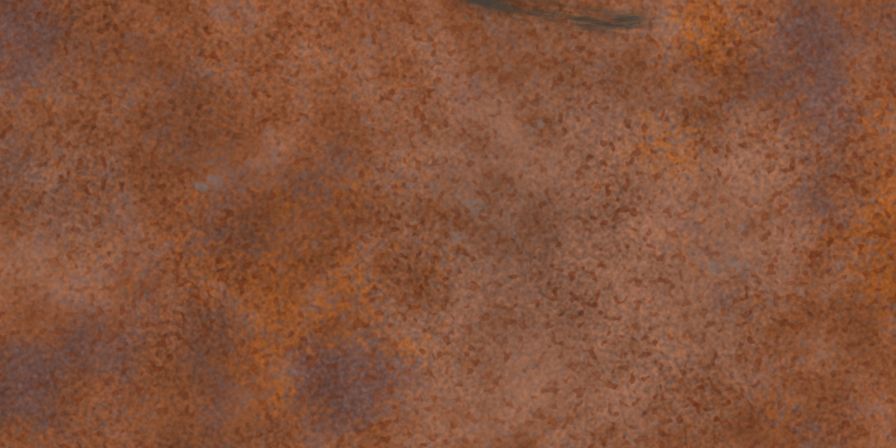
Write a Shadertoy shader that draws this texture.

```glsl
const vec3 RUST = vec3(0.540, 0.318, 0.200);
const vec3 DUSTY = vec3(0.540, 0.365, 0.280);
const vec3 UMBER = vec3(0.365, 0.255, 0.235);
const vec3 OXIDE = vec3(0.440, 0.210, 0.110);
const vec3 ORANGE = vec3(0.670, 0.355, 0.120);
const vec3 ASH = vec3(0.450, 0.350, 0.325);
const vec3 STEEL = vec3(0.490, 0.435, 0.420);
const vec3 TEAL = vec3(0.230, 0.235, 0.215);
const float CLOUD_SCALE = 2.4;
const float BLOTCH_SCALE = 9.0;
const float FLECK_SCALE = 44.0;
const float GRAIN_SCALE = 76.0;
const float CLOUD_CONTRAST = 0.20;
const float BLOTCH_CONTRAST = 0.16;
const float GRAIN_CONTRAST = 0.13;
const mat2 TILT = mat2(0.82, -0.57, 0.57, 0.82);
const mat2 GRAIN_TILT = mat2(0.89, 0.45, -0.45, 0.89);

vec2 hashGradient(ivec2 cell) {
    uvec2 u = uvec2(cell + 4096);
    uint h = u.x * 668265u + u.y * 374761u;
    h = (h ^ (h >> 13)) * 974711u;
    h = (h ^ (h >> 15)) * 739391u;
    h ^= h >> 16;
    float angle = float(h & 65535u) / 65536.0 * 6.28319;
    return vec2(cos(angle), sin(angle));
}

float gradientNoise(vec2 p) {
    ivec2 i = ivec2(floor(p));
    vec2 f = fract(p);
    vec2 w = f * f * f * (f * (f * 6.0 - 15.0) + 10.0);
    float a = dot(hashGradient(i), f);
    float b = dot(hashGradient(i + ivec2(1, 0)), f - vec2(1, 0));
    float c = dot(hashGradient(i + ivec2(0, 1)), f - vec2(0, 1));
    float d = dot(hashGradient(i + ivec2(1, 1)), f - vec2(1, 1));
    return 1.4 * mix(mix(a, b, w.x), mix(c, d, w.x), w.y);
}

float fbm(vec2 p) {
    float sum = 0.0, amplitude = 0.55;
    for (int i = 0; i < 5; i++) {
        sum += amplitude * gradientNoise(p);
        p = mat2(1.6, 1.2, -1.2, 1.6) * p + 17.3;
        amplitude *= 0.55;
    }
    return sum;
}

float blob(vec2 p, vec2 centre, vec2 radius) {
    vec2 d = (p - centre) / radius;
    return exp(-dot(d, d));
}

void mainImage(out vec4 fragColor, in vec2 fragCoord) {
    vec2 p = fragCoord / iResolution.y;
    p.x += 1.0 - 0.5 * iResolution.x / iResolution.y;

    // Clouds lean up to the right, grain is turned off the pixel axes
    vec2 q = TILT * p;
    vec2 g = GRAIN_TILT * p;
    float cloud = fbm(q * CLOUD_SCALE + 3.7);
    float blotch = fbm(p * BLOTCH_SCALE + 21.0);
    float fleck = gradientNoise(g * FLECK_SCALE + 0.8 * blotch)
                + 0.7 * gradientNoise(p.yx * FLECK_SCALE * 1.7 + 40.0);
    float speck = gradientNoise(q * FLECK_SCALE * 1.1 + 70.0)
                + 0.6 * gradientNoise(g * FLECK_SCALE * 2.1 + 15.0);
    float grain = gradientNoise(q * GRAIN_SCALE + 9.0)
                + 0.7 * gradientNoise(g * GRAIN_SCALE * 1.6 + 5.0);

    // Dusty centre and right, raw rust elsewhere, mixed down to the specks
    float dust = 1.1 * blob(p, vec2(1.3, 0.45), vec2(0.5, 0.5)) - 0.42
               + 0.6 * blob(p, vec2(0.12, 0.6), vec2(0.25, 0.3));
    dust += 0.6 * cloud + 0.7 * blotch + 0.25 * speck;
    vec3 col = mix(RUST, DUSTY, smoothstep(-0.45, 0.45, dust));

    // Dark stains with ragged borders
    float stain = 0.65 * blob(p, vec2(0.78, 0.13), vec2(0.16, 0.14))
                + 0.48 * blob(p, vec2(0.40, 0.22), vec2(0.30, 0.13))
                + 0.45 * blob(q, vec2(0.70, 0.34), vec2(0.40, 0.10))
                + 0.55 * blob(p, vec2(1.80, 0.84), vec2(0.16, 0.22))
                + 0.50 * blob(p, vec2(0.02, 0.95), vec2(0.15, 0.25))
                + 0.40 * blob(p, vec2(0.05, 0.08), vec2(0.20, 0.15))
                - 0.25 * blob(p, vec2(1.30, 0.45), vec2(0.45, 0.45));
    stain += 0.8 * fbm(q * CLOUD_SCALE * 1.8 + 60.0) + 0.5 * blotch + 0.12 * speck;
    col = mix(col, UMBER, 0.85 * smoothstep(0.0, 0.85, stain));

    // Fresh orange rust, broken up by the flecks
    float fresh = 0.40 * blob(p, vec2(0.70, 0.32), vec2(0.28, 0.20))
                + 0.45 * blob(p, vec2(1.52, 0.67), vec2(0.09, 0.14))
                + 0.55 * blob(p, vec2(2.00, 0.45), vec2(0.12, 0.25))
                + 0.60 * blob(p, vec2(1.58, 0.95), vec2(0.07, 0.12));
    fresh += 0.5 * fbm(p * 6.0 + 80.0) - 0.28 * speck;
    col = mix(col, ORANGE, 0.6 * smoothstep(0.12, 0.75, fresh));

    // Ashen specks, oxide pits and fine grain, stronger in some patches
    float patchiness = 1.0 + 0.7 * clamp(fbm(p * 4.0 + 50.0), -0.6, 0.6);
    col = mix(col, ASH, 0.35 * smoothstep(0.2, 0.7, speck + 0.5 * blotch));
    col = mix(col, OXIDE, 0.50 * patchiness * smoothstep(0.18, 0.65, fleck - 0.3 * blotch));
    col *= 1.0 + GRAIN_CONTRAST * patchiness * grain
         + BLOTCH_CONTRAST * blotch + CLOUD_CONTRAST * cloud;

    // Bare steel showing through in small scuffs
    float scuff = 0.28 * blob(p, vec2(1.06, 0.49), vec2(0.12, 0.10))
                + 0.28 * blob(p, vec2(1.63, 0.43), vec2(0.12, 0.08))
                + 0.25 * blob(p, vec2(1.20, 0.70), vec2(0.07, 0.06))
                + 0.35 * blob(q, vec2(0.74, 0.22), vec2(0.09, 0.035));
    scuff += 0.5 * fbm(q * 16.0 + 33.0) + 0.15 * speck;
    col = mix(col, STEEL, 0.6 * smoothstep(0.27, 0.55, scuff));

    // Curved dark streak along the top edge
    float bend = p.x - 1.37;
    float offset = p.y - 0.94 - 0.5 * bend * bend + 0.02 * cloud;
    float strand = fbm(vec2(p.x * 7.0, offset * 60.0));
    float streak = smoothstep(0.040, 0.004, abs(offset - 0.012))
                 * smoothstep(0.92, 1.08, p.x) * smoothstep(1.50, 1.40, p.x);
    col = mix(col, TEAL, 0.85 * streak * smoothstep(-0.45, 0.4, strand));

    fragColor = vec4(clamp(col, 0.0, 1.0), 1.0);
}
```
